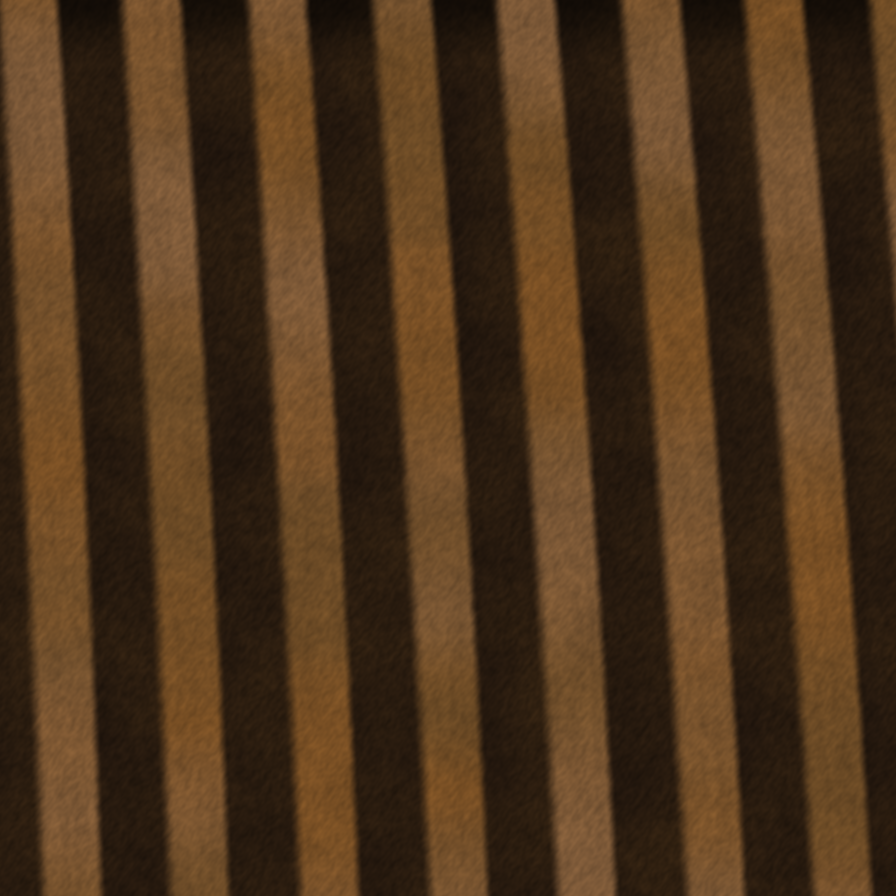
Write a Shadertoy shader that draws this pattern.

```glsl
// Soft amber slats over dark brown gaps, leaning and fanning slightly.
// A repeated distance to each slat's centre line gives the stripes;
// gradient noise adds tonal drift, fibres, grain and edge wear.

const float PERIOD_BOTTOM = 0.1435;
const float PERIOD_TOP = 0.1388;
const float START_BOTTOM = 0.0807;
const float START_TOP = 0.0313;
const float BOW = 0.0035;
const float HALF_WIDTH = 0.0322;

const vec3 AMBER = vec3(0.475, 0.310, 0.140);
const vec3 OLIVE = vec3(0.420, 0.290, 0.145);
const vec3 DUSTY = vec3(0.490, 0.350, 0.220);
const vec3 GAP_DEEP = vec3(0.130, 0.085, 0.050);
const vec3 GAP_WARM = vec3(0.185, 0.123, 0.062);

float hash(vec2 p) {
    vec3 q = fract(vec3(p.xyx) * 0.1031);
    q += dot(q, q.yzx + 33.33);
    return fract((q.x + q.y) * q.z);
}

vec2 gradient(vec2 cell) {
    float angle = 6.2832 * hash(cell);
    return vec2(cos(angle), sin(angle));
}

float gradientNoise(vec2 p) {
    vec2 i = floor(p), f = fract(p);
    vec2 u = f * f * f * (f * (f * 6.0 - 15.0) + 10.0);
    vec2 e = vec2(1.0, 0.0);
    float low = mix(dot(gradient(i), f),
                    dot(gradient(i + e.xy), f - e.xy), u.x);
    float high = mix(dot(gradient(i + e.yx), f - e.yx),
                     dot(gradient(i + e.xx), f - e.xx), u.x);
    return mix(low, high, u.y);
}

float fbm(vec2 p, int octaves) {
    float sum = 0.0, amplitude = 1.0;
    for (int i = 0; i < octaves; i++) {
        sum += amplitude * gradientNoise(p);
        p = p * 2.03 + 17.3;
        amplitude *= 0.5;
    }
    return sum;
}

// x: signed distance from the nearest centre line, y: slat index,
// z: position within the repeat, 0 to 1 from one centre to the next.
vec3 slatCoords(vec2 uv) {
    float period = mix(PERIOD_BOTTOM, PERIOD_TOP, uv.y);
    float start = mix(START_BOTTOM, START_TOP, uv.y);
    start += BOW * 4.0 * uv.y * (1.0 - uv.y);
    float cell = (uv.x - start) / period;
    float index = floor(cell + 0.5);
    float shift = 0.003 * (hash(vec2(index, 4.0)) - 0.5);
    return vec3((cell - index) * period - shift, index, fract(cell));
}

// Left edges are blurrier than right ones.
float slatMask(float offset, float halfWidth) {
    float blur = offset < 0.0 ? 0.0085 : 0.0060;
    return 1.0 - smoothstep(-blur, blur, abs(offset) - halfWidth);
}

// Fine fibres slanting up to the right, plus smaller grain.
float fibreGrain(vec2 uv) {
    vec2 along = normalize(vec2(0.6, 0.8));
    vec2 p = vec2(dot(uv, along), dot(uv, vec2(along.y, -along.x)));
    return gradientNoise(p * vec2(65.0, 150.0))
         + 0.7 * gradientNoise(p * vec2(150.0, 260.0) + 31.0);
}

vec3 slatColor(vec2 uv, float index, float offset) {
    float drift = fbm(vec2(index * 0.45, uv.y * 4.0) + 8.0, 3);
    float dust = fbm(vec2(index * 0.37 + 40.0, uv.y * 3.0), 2);
    float olive = smoothstep(-0.3, 0.4, drift + 0.25 * (uv.x - 0.4));
    float dusty = smoothstep(-0.1, 0.6, dust + 0.6 * abs(uv.y - 0.5));
    vec3 color = mix(mix(AMBER, OLIVE, olive), DUSTY, dusty);
    float streak = gradientNoise(vec2(offset * 110.0 + index * 7.0, uv.y * 5.0));
    return color * (1.0 + 0.05 * streak);
}

vec3 gapColor(vec2 uv, float across) {
    float warmth = 0.5 + 0.7 * fbm(uv * 9.0 + 3.0, 3);
    warmth += 0.7 * (across - 0.5);
    vec3 color = mix(GAP_DEEP, GAP_WARM, clamp(warmth, 0.0, 1.0));
    return color * (1.0 - 0.5 * smoothstep(0.92, 1.0, uv.y));
}

void mainImage(out vec4 fragColor, in vec2 fragCoord) {
    vec2 uv = fragCoord / iResolution.xy;
    vec3 slat = slatCoords(uv);

    // Slats swell slightly at mid height and have faintly worn edges.
    float wear = 0.0012 * gradientNoise(vec2(uv.y * 45.0, slat.y * 5.3));
    float swell = 0.0010 * sin(3.1416 * uv.y);
    float mask = slatMask(slat.x, HALF_WIDTH + swell + wear);

    vec3 color = mix(gapColor(uv, slat.z), slatColor(uv, slat.y, slat.x), mask);
    float mottle = 0.08 * fbm(uv * 22.0, 2);
    color *= 1.0 + mottle + mix(0.24, 0.13, mask) * fibreGrain(uv);
    fragColor = vec4(clamp(color, 0.0, 1.0), 1.0);
}
```
